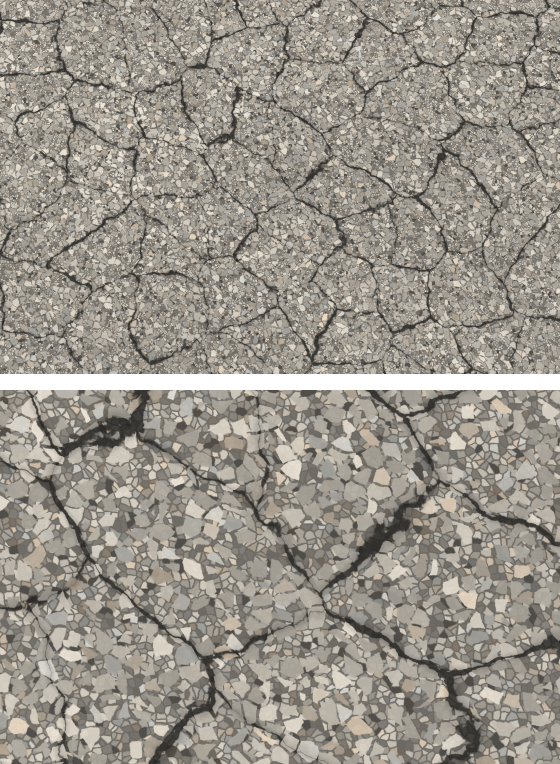
Top: the whole. Bottom: its middle third, enlarged.
This texture is drawn by a Shadertoy shader. Its source:

```glsl
// Weathered asphalt: pale crushed stone in grey grit, split by a net of fine dark cracks.

const float CRACK_SCALE = 6.0;     // slabs per canvas height
const float STONE_SCALE = 66.0;    // larger stones per canvas height
const float GRIT_SCALE = 155.0;    // fine grains per canvas height
const float SLAB_VARIETY = 0.035;  // broad bend that varies the slab sizes
const float CRACK_WANDER = 0.012;  // sideways drift of the cracks
const float CRACK_JAG = 0.0026;    // small jagged steps of the cracks
const float CRACK_THIN = 0.0002;   // half widths of the cracks
const float CRACK_WIDE = 0.0029;
const float STONE_SHARE = 0.66;    // share of cells that hold a stone
const float PIT_SHARE = 0.06;      // share of grains that are dark pits
const float STAIN_DEPTH = 0.02;
const float TILT = 0.10;           // finer detail toward the far edge
const int SAMPLES = 2;             // antialiasing samples per axis

const vec3 WARM_GREY = vec3(1.0, 0.968, 0.908);
const vec3 RUST_TINT = vec3(1.03, 0.975, 0.92);
const vec3 SLATE_TINT = vec3(0.97, 1.0, 1.035);
const float CRACK_TONE = 0.19;
const float GAP_TONE = 0.43;
const float PIT_TONE = 0.32;
const vec2 GRIT_TONES = vec2(0.43, 0.86);
const vec2 STONE_TONES = vec2(0.65, 0.94);

vec3 hash3(vec2 p) {
    vec3 q = fract(p.xyx * vec3(0.1031, 0.1030, 0.0973));
    q += dot(q, q.yxz + 33.33);
    return fract((q.xxy + q.yzz) * q.zyx);
}

// Layered sines, each octave turned and bent by the previous one.
vec2 waves(vec2 p) {
    vec2 sum = vec2(0.0);
    float amp = 1.0;
    for (int i = 0; i < 5; i++) {
        sum += amp * sin(p.yx + 1.3 * sin(p * 0.73 + float(i) * 2.1));
        p = mat2(1.64, 1.31, -1.31, 1.64) * p + 3.7;
        amp *= 0.52;
    }
    return sum;
}

// Cellular noise: x = distance to the border, yz = cell, w = random value of the edge.
vec4 cells(vec2 p) {
    vec2 base = floor(p), f = p - base;
    vec2 nearCell = vec2(0.0), nearVec = vec2(0.0);
    float best = 9.0;
    for (int j = -1; j <= 1; j++)
    for (int i = -1; i <= 1; i++) {
        vec2 g = vec2(i, j);
        vec2 r = g + hash3(base + g).xy - f;
        float d = dot(r, r);
        if (d < best) { best = d; nearVec = r; nearCell = g; }
    }
    float border = 9.0;
    vec2 other = nearCell;
    for (int j = -2; j <= 2; j++)
    for (int i = -2; i <= 2; i++) {
        vec2 g = nearCell + vec2(i, j);
        vec2 r = g + hash3(base + g).xy - f;
        vec2 across = r - nearVec;
        if (dot(across, across) < 1e-5) continue;
        float d = dot(0.5 * (r + nearVec), normalize(across));
        if (d < border) { border = d; other = g; }
    }
    float edge = hash3(2.0 * base + nearCell + other + 71.0).x;
    return vec4(border, base + nearCell, edge);
}

vec3 tint(float pick) {
    vec3 c = mix(vec3(1.0), RUST_TINT, smoothstep(0.8, 1.0, pick));
    return mix(c, SLATE_TINT, smoothstep(0.2, 0.0, pick));
}

vec3 asphalt(vec2 p, float px) {
    p *= 1.0 + TILT * (p.y - 0.5);
    p += 2.0;

    // Fine grit with dark gaps and a few pits
    vec2 rough = 0.0011 * waves(p * 130.0);
    vec4 grain = cells((p + rough) * GRIT_SCALE);
    vec3 rnd = hash3(grain.yz + 17.0);
    float tone = mix(GRIT_TONES.x, GRIT_TONES.y, rnd.x);
    tone = mix(GAP_TONE, tone, smoothstep(0.0, 0.2, grain.x));
    tone = mix(tone, PIT_TONE, step(rnd.z, PIT_SHARE));
    vec3 color = tone * tint(rnd.y);

    // Larger pale stones, rounded off by a random inset
    vec4 stone = cells((p + rough) * STONE_SCALE);
    rnd = hash3(stone.yz + 5.0);
    float inset = mix(0.03, 0.22, rnd.z);
    float soft = 0.6 * px * STONE_SCALE;
    float mask = smoothstep(inset - soft, inset + soft, stone.x) * step(rnd.x, STONE_SHARE);
    float stoneTone = mix(STONE_TONES.x, STONE_TONES.y, rnd.y * rnd.y);
    color = mix(color, stoneTone * tint(fract(rnd.z * 7.3)), 0.92 * mask);

    // Broad stains
    color *= 1.0 + STAIN_DEPTH * waves(p * 4.5 + 1.0).x;

    // Cracks: wandering slab borders, nibbled by the stones
    vec2 bent = p + SLAB_VARIETY * sin(p.yx * 4.3 + 1.7 * sin(p * 2.9));
    bent += CRACK_WANDER * waves(p * 12.0) + CRACK_JAG * waves(p * 85.0 + 4.0);
    vec4 slab = cells(bent * CRACK_SCALE);
    float halfWidth = mix(CRACK_THIN, CRACK_WIDE, slab.w);
    halfWidth *= 1.0 + 0.45 * waves(p * 31.0 + 8.0).y;
    float gap = slab.x / CRACK_SCALE + 0.0014 * (mask - 0.4) - halfWidth;
    color *= mix(0.87, 1.0, smoothstep(0.0, 0.008, gap));
    float crack = 1.0 - smoothstep(-0.6 * px, 0.6 * px + 0.0008, gap);
    color = mix(color, vec3(CRACK_TONE + 0.12 * (tone - 0.5)), 0.93 * crack);
    return color * WARM_GREY;
}

void mainImage(out vec4 fragColor, in vec2 fragCoord) {
    float px = 1.0 / iResolution.y;
    vec3 sum = vec3(0.0);
    for (int j = 0; j < SAMPLES; j++)
    for (int i = 0; i < SAMPLES; i++) {
        vec2 offset = (vec2(i, j) + 0.5) / float(SAMPLES) - 0.5;
        sum += asphalt((fragCoord + offset) * px, px);
    }
    fragColor = vec4(sum / float(SAMPLES * SAMPLES), 1.0);
}
```
